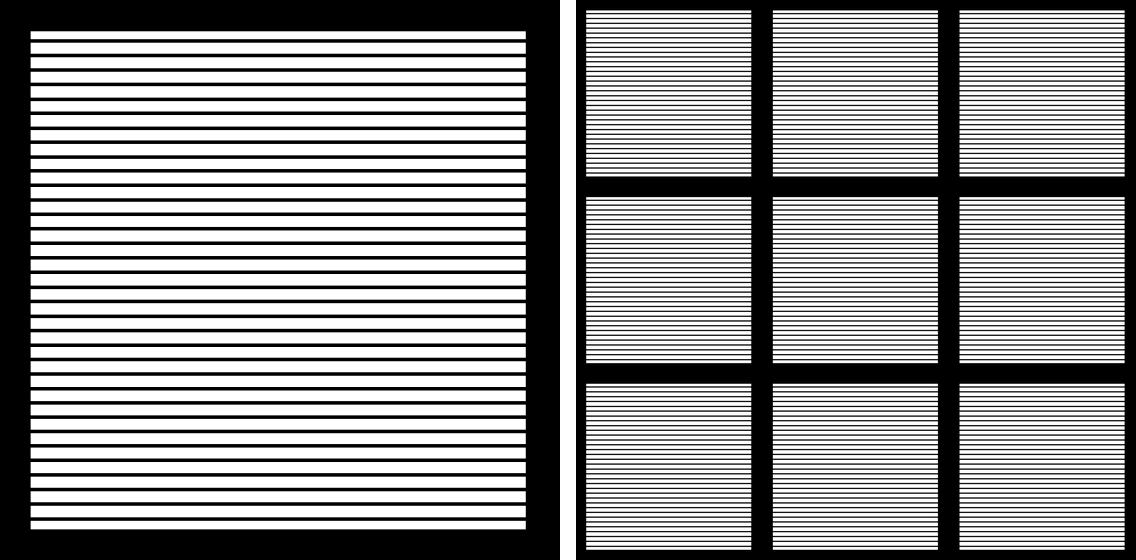
Left, the tile; right, the same tile 3 across and 3 down.
Write a WebGL 1 fragment shader that draws this pattern.

```glsl
precision highp float;
// A white panel in a black border, ruled by 34 thin black horizontal lines.
// The panel is a product of edge ramps; the nearest line is found by rounding,
// then shifted by a slow drift and a hash so the spacing is slightly uneven.

uniform vec2 u_resolution;

float hash(float n) {
  n = fract(n * 0.1031);
  n *= n + 33.33;
  return fract(n * (n + n));
}

// Coverage of the inside of a shape, one pixel wide at its edge.
float coverage(float signedDistance, float pixel) {
  return clamp(0.5 - signedDistance / pixel, 0.0, 1.0);
}

// Distance to the nearest ruled line, measured down from the top.
float ruledLine(float depth) {
  float spacing = 0.02586;
  float first = 0.0729;
  float index = clamp(floor((depth - first) / spacing + 0.5), 0.0, 33.0);
  float drift = 0.0007 * cos(6.28319 * (index - 20.5) / 16.0);
  float jitter = 0.0014 * (hash(index + 1.0) - 0.5);
  return abs(depth - first - index * spacing - drift - jitter) - 0.00314;
}

void main() {
  vec2 pixel = 1.0 / u_resolution;
  vec2 uv = gl_FragCoord.xy * pixel;

  // Border: black on all four sides, so opposite edges join.
  vec2 edge = abs(uv - vec2(0.4968, 0.4994)) - vec2(0.4421, 0.4447);
  float panel = coverage(edge.x, pixel.x) * coverage(edge.y, pixel.y);

  // Ruled lines across the panel.
  float ink = coverage(ruledLine(1.0 - uv.y), pixel.y);

  gl_FragColor = vec4(vec3(panel * (1.0 - ink)), 1.0);
}
```
